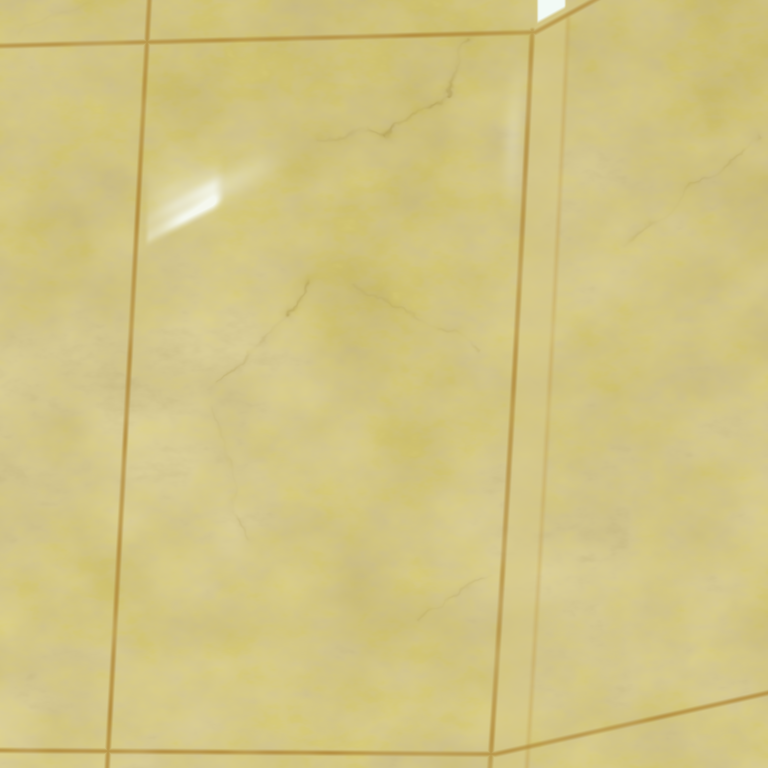
This texture is drawn by a Shadertoy shader. Its source:

```glsl
// Polished cream marble wall tiles meeting at a corner, with ochre joints, fine veins and glare.

const vec3 PALE   = vec3(0.835, 0.785, 0.570);
const vec3 CREAM  = vec3(0.822, 0.770, 0.505);
const vec3 HONEY  = vec3(0.800, 0.745, 0.420);
const vec3 STRIP  = vec3(0.840, 0.785, 0.530);
const vec3 GROUT  = vec3(0.690, 0.530, 0.210);
const vec3 SEAM   = vec3(0.780, 0.650, 0.340);
const vec3 VEIN   = vec3(0.660, 0.580, 0.290);
const vec3 GLARE  = vec3(0.960, 0.970, 0.930);

float hash(vec2 p) {
    vec3 q = fract(p.xyx * 0.1031);
    q += dot(q, q.yzx + 33.33);
    return fract((q.x + q.y) * q.z);
}

float noise(vec2 p) {
    vec2 i = floor(p), f = fract(p);
    f = f * f * (3.0 - 2.0 * f);
    return mix(mix(hash(i), hash(i + vec2(1, 0)), f.x),
               mix(hash(i + vec2(0, 1)), hash(i + vec2(1, 1)), f.x), f.y);
}

float fbm(vec2 p) {
    float sum = 0.0, amp = 0.5;
    for (int i = 0; i < 4; i++) {
        sum += amp * noise(p);
        p = mat2(1.6, 1.2, -1.2, 1.6) * p + 17.3;
        amp *= 0.5;
    }
    return sum;
}

float segmentDistance(vec2 p, vec2 a, vec2 b) {
    vec2 d = b - a;
    return length(p - a - d * clamp(dot(p - a, d) / dot(d, d), 0.0, 1.0));
}

// Coverage of a soft-edged straight joint.
float joint(vec2 p, vec2 a, vec2 b, float halfWidth, float soft) {
    return 1.0 - smoothstep(halfWidth - soft, halfWidth + soft, segmentDistance(p, a, b));
}

// Broken crack with a faint halo.
float vein(vec2 p, vec2 a, vec2 b) {
    float d = segmentDistance(p, a, b);
    float broken = 0.25 + 0.75 * smoothstep(0.25, 0.75, noise(p * 45.0 + a * 91.0));
    return broken * (0.75 * exp(-d * d * 180000.0) + 0.3 * exp(-d * d * 14000.0));
}

// Broad clouds, medium mottling and fine, flat grain.
vec3 marble(vec2 p) {
    float cloud = fbm(p * 4.0 + 3.0) - 0.47;
    float mottle = fbm(p * vec2(26.0, 34.0)) - 0.47;
    float grain = fbm(p * vec2(70.0, 125.0) + 40.0) - 0.47;
    float shade = fbm(p * vec2(13.0, 16.0) + 61.0) - 0.47;
    float tone = 0.45 + 1.1 * cloud + 0.9 * mottle + 0.65 * grain;
    tone += 0.20 * (p.y - 0.5) + 0.16 * (p.x - 0.5);
    vec3 color = mix(PALE, CREAM, smoothstep(0.10, 0.60, tone));
    color = mix(color, HONEY, smoothstep(0.50, 0.95, tone));
    float light = 0.085 * shade + 0.055 * mottle + 0.050 * grain + 0.02 * (0.5 - p.y);
    return color + light * vec3(0.9, 1.0, 1.05);
}

float veins(vec2 p) {
    vec2 w = p + 0.030 * (vec2(fbm(p * 30.0), fbm(p * 30.0 + 50.0)) - 0.47);
    float v = vein(w, vec2(0.612, 0.948), vec2(0.580, 0.876));
    v += vein(w, vec2(0.580, 0.876), vec2(0.505, 0.827));
    v += 0.6 * vein(w, vec2(0.505, 0.827), vec2(0.420, 0.823));
    v += 0.9 * vein(w, vec2(0.400, 0.630), vec2(0.375, 0.585));
    v += 0.6 * vein(w, vec2(0.375, 0.585), vec2(0.285, 0.500));
    v += 0.4 * vein(w, vec2(0.273, 0.465), vec2(0.320, 0.300));
    v += 0.4 * vein(w, vec2(0.460, 0.625), vec2(0.625, 0.550));
    v += 0.4 * vein(w, vec2(0.640, 0.250), vec2(0.540, 0.190));
    v += 0.5 * vein(w, vec2(0.990, 0.820), vec2(0.810, 0.680));
    v += 0.5 * vein(w, vec2(0.020, 0.955), vec2(0.110, 0.995));
    return v;
}

// Window reflection: a streaked patch with a faint tail toward the upper right.
float glare(vec2 p) {
    vec2 q = p - vec2(0.195, 0.682);
    q = vec2(dot(q, vec2(0.883, 0.469)), dot(q, vec2(-0.469, 0.883)));
    float lower = smoothstep(-0.004, 0.008, q.y);
    float left = smoothstep(0.187, 0.196, p.x);
    float patchEnd = 1.0 - smoothstep(0.276, 0.294, p.x);
    float streak = 0.85 + 0.15 * cos(q.y * 300.0 - 3.0);
    float core = (0.45 + 0.55 * smoothstep(0.01, 0.06, q.x)) * exp(-pow(q.y / 0.034, 2.0));
    float tail = 0.38 * smoothstep(0.06, 0.11, q.x) * (1.0 - smoothstep(0.11, 0.25, q.x));
    tail *= exp(-pow((q.y - 0.022) / 0.018, 2.0));
    vec2 h = p - vec2(0.235, 0.745);
    return left * (lower * patchEnd * core * streak + tail + 0.20 * exp(-dot(h, h) * 450.0));
}

void mainImage(out vec4 fragColor, in vec2 fragCoord) {
    vec2 p = fragCoord / iResolution.xy;
    float soft = max(0.0026, 1.0 / iResolution.y);
    vec3 color = mix(marble(p), VEIN, min(0.45 * veins(p), 0.6));

    // Pale edge strip beside the corner.
    float corner = mix(0.638, 0.695, p.y) + 0.010 * p.y * (1.0 - p.y);
    vec2 c = vec2(p.x - corner, p.y);
    float strip = smoothstep(0.0, 0.006, c.x) * (1.0 - smoothstep(0.040, 0.048, c.x));
    color = mix(color, STRIP, 0.5 * strip);
    float sheen = exp(-pow((c.x + 0.018) / 0.012, 2.0) - pow((p.y - 0.82) / 0.07, 2.0));
    color = mix(color, GLARE, min(0.25 * sheen + 0.95 * glare(p), 1.0));

    // Joints lean with the perspective; the two rows bend at the corner.
    float wear = 0.60 + 0.40 * noise(p * 28.0);
    float lines = joint(p, vec2(0.139, -0.01), vec2(0.195, 1.01), 0.0028, soft);
    lines = max(lines, 0.9 * joint(c, vec2(0.0), vec2(0.0, 0.960), 0.0030, soft));
    lines = max(lines, joint(p, vec2(-0.01, 0.940), vec2(0.697, 0.958), 0.0027, soft));
    lines = max(lines, joint(p, vec2(0.697, 0.958), vec2(0.780, 1.003), 0.0027, soft));
    lines = max(lines, joint(p, vec2(-0.01, 0.023), vec2(0.645, 0.018), 0.0027, soft));
    lines = max(lines, joint(p, vec2(0.645, 0.018), vec2(1.01, 0.100), 0.0027, soft));
    float seam = joint(c, vec2(0.048, 0.0), vec2(0.046, 0.975), 0.0025, 1.3 * soft);
    color = mix(color, SEAM, 0.55 * seam * wear);
    color = mix(color, GROUT, 0.88 * lines * wear);

    // Bright opening above the corner.
    float opening = smoothstep(0.698, 0.702, p.x) * (1.0 - smoothstep(0.734, 0.738, p.x));
    opening *= smoothstep(0.0, 0.006, p.y - 0.968 - 0.55 * (p.x - 0.70));
    fragColor = vec4(mix(color, vec3(0.95, 0.98, 0.96), opening), 1.0);
}
```
